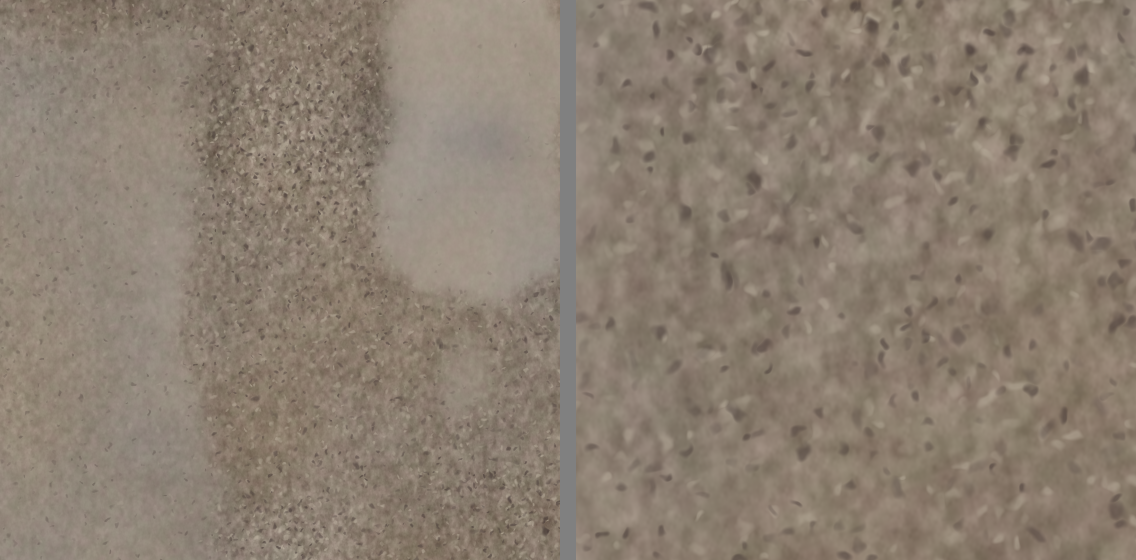
Left: the whole. Right: its middle third, enlarged.
Reproduce this texture procedurally as a Shadertoy shader.

```glsl
// Weathered concrete: smooth pale plaster patches over gritty exposed aggregate.

const vec3 PLASTER = vec3(0.594, 0.552, 0.505);
const vec3 GRIT = vec3(0.532, 0.481, 0.427);
const vec3 DARK_GRAIN = vec3(0.27, 0.22, 0.21);
const vec3 PALE_GRAIN = vec3(0.75, 0.71, 0.64);
const vec3 WARM_TINT = vec3(0.012, -0.002, -0.022);

vec3 hash32(vec2 p) {
    vec3 q = fract(p.xyx * vec3(0.1031, 0.1030, 0.0973));
    q += dot(q, q.yxz + 33.33);
    return fract((q.xxy + q.yzz) * q.zyx);
}

float valueNoise(vec2 p) {
    vec2 cell = floor(p), f = fract(p);
    f = f * f * (3.0 - 2.0 * f);
    float low = mix(hash32(cell).x, hash32(cell + vec2(1, 0)).x, f.x);
    float high = mix(hash32(cell + vec2(0, 1)).x, hash32(cell + vec2(1, 1)).x, f.x);
    return mix(low, high, f.y);
}

float fbm(vec2 p, int octaves) {
    float sum = 0.0, weight = 0.5, total = 0.0;
    for (int i = 0; i < octaves; i++) {
        sum += weight * valueNoise(p);
        total += weight;
        weight *= 0.55;
        p = mat2(1.6, 1.2, -1.2, 1.6) * p + 17.3;
    }
    return sum / total - 0.5;
}

// Soft elliptical stain, 1 at its centre
float stain(vec2 p, vec2 centre, vec2 radius) {
    vec2 d = (p - centre) / radius;
    return exp(-dot(d, d));
}

float roundedBox(vec2 p, vec2 halfSize, float corner) {
    vec2 d = abs(p) - halfSize + corner;
    return length(max(d, 0.0)) + min(max(d.x, d.y), 0.0) - corner;
}

// Coverage of scattered, slightly slanted elongated grains
float grains(vec2 p, float cells, float density, float seed) {
    vec2 q = p * cells, base = floor(q);
    q += 0.5 * vec2(valueNoise(q * 1.7 + seed), valueNoise(q * 1.7 - seed)) - 0.25;
    float cover = 0.0;
    for (int y = -1; y <= 1; y++)
    for (int x = -1; x <= 1; x++) {
        vec2 id = base + vec2(x, y);
        vec3 place = hash32(id + seed);
        vec3 form = hash32(id + seed + 71.7);
        float angle = 1.1 + (form.x - 0.5) * 2.4;
        vec2 axis = vec2(cos(angle), sin(angle));
        vec2 d = q - id - place.xy;
        d = vec2(dot(d, axis), dot(d, vec2(-axis.y, axis.x)));
        d /= mix(vec2(0.32, 0.24), vec2(0.72, 0.40), form.y * form.y);
        float present = smoothstep(0.0, 0.08, density - place.z);
        float shape = 1.0 - smoothstep(0.3, 1.25, length(d));
        cover = max(cover, shape * present * mix(0.3, 1.0, form.z));
    }
    return cover;
}

// Smooth plaster coverage: x on the worn left side, y on the cleaner right side
vec2 plasterMask(vec2 p) {
    vec2 w = p + 0.10 * vec2(fbm(p * 9.0, 5), fbm(p * 9.0 + 40.0, 5));
    float edge = 0.355 + 0.045 * smoothstep(0.4, 0.1, w.y) - 0.03 * stain(w, vec2(0.36, 0.37), vec2(0.2, 0.09));
    float left = smoothstep(0.03, -0.05, w.x - edge) * smoothstep(1.0, 0.88, w.y);
    float right = smoothstep(0.03, -0.03, roundedBox(w - vec2(0.845, 0.76), vec2(0.165, 0.29), 0.15));
    float small = 0.75 * smoothstep(0.035, -0.035, length((w - vec2(0.815, 0.325)) * vec2(1.0, 0.8)) - 0.055);
    return vec2(left, max(right, small));
}

void mainImage(out vec4 fragColor, in vec2 fragCoord) {
    vec2 uv = fragCoord / iResolution.y;
    vec2 masks = plasterMask(uv);
    float plaster = max(masks.x, masks.y);
    float rough = 1.0 - plaster;

    // Where the aggregate is most exposed
    float coarse = stain(uv, vec2(0.53, 0.76), vec2(0.17, 0.17))
                 + 0.7 * stain(uv, vec2(0.51, 0.03), vec2(0.13, 0.09))
                 + 0.6 * stain(uv, vec2(0.93, 0.10), vec2(0.13, 0.10));
    coarse *= rough;
    float streak = stain(uv, vec2(0.33, 0.55), vec2(0.07, 0.24));
    float worn = masks.x * (0.45 + 0.6 * stain(uv, vec2(0.05, 0.92), vec2(0.25, 0.15))
               + 0.6 * stain(uv, vec2(0.0, 0.32), vec2(0.15, 0.2))) * (1.0 - 0.7 * streak);

    // Broad colour and soft stains
    vec3 color = mix(GRIT, PLASTER, plaster);
    color += 0.085 * fbm(uv * 5.0 + 3.0, 4);
    color += WARM_TINT * (2.0 * fbm(uv * 4.0 + 60.0, 3) + 0.5 * stain(uv, vec2(0.1, 0.45), vec2(0.3, 0.25)));
    color += 0.024 * masks.y + 0.012 * stain(uv, vec2(0.85, 0.55), vec2(0.14, 0.12));
    color += 0.015 * streak * masks.x + 0.022 * coarse;
    color -= 0.030 * worn;
    float shadow = stain(uv, vec2(0.395, 0.78), vec2(0.035, 0.12))
                 + stain(uv, vec2(0.675, 0.81), vec2(0.04, 0.14))
                 + 0.7 * stain(uv, vec2(0.33, 0.88), vec2(0.07, 0.04))
                 + 0.5 * stain(uv, vec2(0.30, 0.14), vec2(0.07, 0.03))
                 + 0.5 * stain(uv, vec2(0.2, 1.0), vec2(0.25, 0.04));
    color -= vec3(0.058, 0.055, 0.050) * shadow * (0.7 + 1.2 * valueNoise(uv * 30.0) * rough);
    color -= vec3(0.042, 0.036, 0.020) * stain(uv, vec2(0.88, 0.75), vec2(0.08, 0.05)) * (0.5 + valueNoise(uv * 25.0));

    // Fine mottling, with a trace of uneven hue
    float mottleGain = 0.045 + 0.13 * rough + 0.13 * coarse + 0.085 * worn;
    color += mottleGain * fbm(uv * vec2(120.0, 95.0), 3);
    color += (0.018 + 0.045 * rough + 0.02 * worn) * fbm(uv * 42.0, 2);
    color += vec3(0.025, -0.013, 0.015) * fbm(uv * 65.0 + 90.0, 2);

    // Loose grains and pits, denser on the grit
    float scatter = 0.05 + 0.16 * rough + 0.14 * worn;
    float pale = grains(uv, 95.0, scatter * 1.1 + 0.30 * coarse, 11.0);
    float pits = grains(uv, 100.0, scatter + 0.26 * coarse, 157.0);
    float bigPits = grains(uv, 68.0, 0.012 + 0.05 * rough + 0.10 * coarse, 313.0);
    color = mix(color, PALE_GRAIN, pale * (0.20 + 0.28 * rough + 0.20 * coarse));
    color = mix(color, DARK_GRAIN, pits * (0.36 + 0.18 * rough + 0.12 * coarse));
    color = mix(color, DARK_GRAIN, 0.72 * bigPits);

    fragColor = vec4(color, 1.0);
}
```
